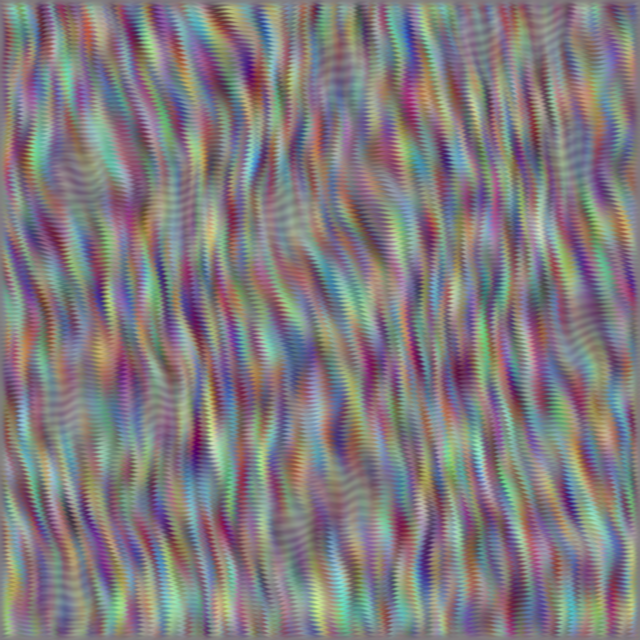
Reproduce this texture procedurally as a Shadertoy shader.

```glsl
// Woven iridescent streaks: slanted green and plum fibres with a fine horizontal ripple.

const float TAU = 6.2831853;
const vec3 BASE_GRAY = vec3(0.506, 0.483, 0.497);
const vec3 GREEN_AXIS = vec3(0.28, 1.0, 0.37);   // channel response to the main fibres
const vec3 RED_AXIS = vec3(1.0, 0.0, -0.15);
const vec3 BLUE_AXIS = vec3(-0.15, 0.0, 1.0);

vec2 hash22(vec2 p) {
    vec3 q = fract(p.xyx * vec3(0.1031, 0.1030, 0.0973));
    q += dot(q, q.yzx + 33.33);
    return fract((q.xx + q.yz) * q.zy);
}

// Contribution of one lattice corner to the gradient noise
float cornerSlope(vec2 cell, vec2 offset) {
    float angle = TAU * hash22(cell).x;
    return dot(vec2(cos(angle), sin(angle)), offset);
}

float gradientNoise(vec2 p) {
    vec2 i = floor(p), f = p - i;
    vec2 w = f * f * f * (f * (f * 6.0 - 15.0) + 10.0);
    vec2 e = vec2(1.0, 0.0);
    float low = mix(cornerSlope(i, f), cornerSlope(i + e, f - e), w.x);
    float high = mix(cornerSlope(i + e.yx, f - e.yx), cornerSlope(i + 1.0, f - 1.0), w.x);
    return mix(low, high, w.y);
}

// Long fibres plus a finer octave
float fibres(vec2 p, vec2 density, float seed) {
    return gradientNoise(p * density + seed)
         + 0.6 * gradientNoise(p * density * 1.85 + seed + 41.7);
}

// Scattered soft ovals where the fibres dissolve
float calmPatches(vec2 uv, float count) {
    vec2 home = floor(uv * count);
    float mask = 0.0;
    for (int y = -1; y <= 1; y++) {
        for (int x = -1; x <= 1; x++) {
            vec2 cell = home + vec2(x, y);
            vec2 centre = (cell + 0.15 + 0.7 * hash22(cell + 71.0)) / count;
            vec2 d = (uv - centre) / vec2(0.042, 0.062);
            float present = step(0.55, hash22(cell + 19.0).y);
            mask = max(mask, present * exp(-dot(d, d)));
        }
    }
    return mask;
}

void mainImage(out vec4 fragColor, in vec2 fragCoord) {
    vec2 uv = fragCoord / iResolution.xy;
    float calm = calmPatches(uv, 5.0);

    // Fine ripple that shifts the fibres sideways
    float drift = gradientNoise(uv * vec2(22.0, 9.0) + 5.0);
    float ripplePhase = TAU * (144.0 * uv.y + 0.9 * drift);
    float ripple = sin(ripplePhase);

    // Slanted, gently meandering fibre space
    vec2 p = uv;
    p.x += 0.14 * uv.y + 0.055 * gradientNoise(uv * vec2(4.0, 3.5) + 13.0);
    p.x += 0.008 * gradientNoise(uv * vec2(14.0, 13.0) + 29.0);
    p.x += 0.0028 * ripple * (1.0 - calm);

    float green = fibres(p, vec2(38.0, 8.5), 100.0);
    float red = fibres(p, vec2(40.0, 10.0), 230.0);
    float blue = fibres(p, vec2(40.0, 10.0), 370.0);

    vec3 tint = 0.54 * green * GREEN_AXIS
              + 0.32 * red * RED_AXIS
              + 0.32 * blue * BLUE_AXIS;
    tint *= 1.0 - 0.62 * calm;

    // Ripple shading: fine everywhere, coarse inside the calm patches
    float coarse = sin(TAU * (62.0 * uv.y - 14.0 * uv.x + 1.2 * drift));
    tint += vec3(0.022, 0.035, 0.025) * ripple * (1.0 - calm);
    tint += vec3(0.035, 0.06, 0.03) * coarse * calm;

    // Fade to plain gray along the border
    vec2 inset = min(uv, 1.0 - uv);
    float border = smoothstep(0.0, 0.014, min(inset.x, inset.y));
    fragColor = vec4(clamp(BASE_GRAY + tint * mix(0.15, 1.0, border), 0.0, 1.0), 1.0);
}
```
